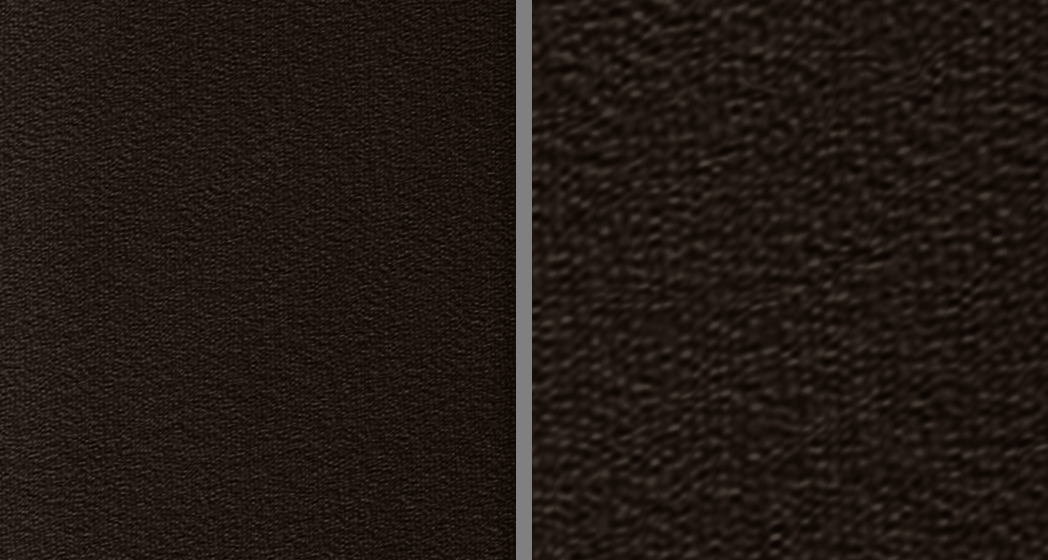
Left: the whole. Right: its middle third, enlarged.
This texture is drawn by a WebGL 2 fragment shader. Its source:

```glsl
#version 300 es
precision highp float;

uniform vec2 u_resolution;
out vec4 fragColor;

// Frequencies are counted per canvas height.
const vec2 THREADS = vec2(112.0, 118.0);
const vec2 GRAIN = vec2(168.0, 216.0);
const float GRAIN_SLANT = 0.22;
const float STITCH_SLANT = 0.35;
const float STITCH_JITTER = 0.55;
const float WANDER = 1.1;
const float STITCH_DEPTH = 0.72;
const float RIB_DEPTH = 0.26;
const float RELIEF = 2.3;
const float BODY = 1.0;
const float PATCH_DEPTH = 0.15;
const float SIDE_LIGHT = 0.65;
const float EDGE_SHADE = 0.6;

const vec3 PIT = vec3(0.045, 0.022, 0.010);
const vec3 SHADE = vec3(0.08, 0.05, 0.03);
const vec3 CLOTH = vec3(0.13, 0.09, 0.07);
const vec3 LIT = vec3(0.17, 0.13, 0.11);
const vec3 GLINT = vec3(0.23, 0.20, 0.17);
const vec3 SPARK = vec3(0.29, 0.26, 0.23);

const float PI = 3.1415927;
const float TAU = 6.2831853;

float hash(vec2 cell) {
    return fract(sin(dot(cell, vec2(127.1, 311.7))) * 43758.5453);
}

// Smooth value noise centred on zero.
float noise(vec2 p) {
    vec2 cell = floor(p);
    vec2 f = fract(p);
    f = f * f * (3.0 - 2.0 * f);
    float low = mix(hash(cell), hash(cell + vec2(1.0, 0.0)), f.x);
    float high = mix(hash(cell + vec2(0.0, 1.0)), hash(cell + vec2(1.0, 1.0)), f.x);
    return mix(low, high, f.y) - 0.5;
}

// Short fibres that rise gently to the right.
float fibre(vec2 p) {
    return noise(vec2(p.x, p.y - GRAIN_SLANT * p.x) * GRAIN);
}

// Columns of short slanted stitches, fading into the groove between columns.
float stitches(vec2 p) {
    vec2 wander = vec2(noise(p * vec2(30.0, 24.0)),
                       noise(p * vec2(36.0, 48.0) + 31.0));
    vec2 thread = p * THREADS + wander * WANDER;
    float column = floor(thread.x);
    float across = fract(thread.x);
    float jitter = hash(vec2(column, 3.0)) - 0.5
                 + 1.4 * noise(vec2(column * 5.0 + 0.5, thread.y * 0.4));
    float phase = thread.y - STITCH_SLANT * (across - 0.5) + STITCH_JITTER * jitter;
    float profile = sqrt(sin(PI * across) + 0.001);
    return STITCH_DEPTH * cos(TAU * phase) * profile - RIB_DEPTH * cos(TAU * across);
}

// Brightness of the weave, with a spread of about one.
float weaveTone(vec2 p) {
    // Light from above catches the upper flank of each fibre.
    vec2 light = vec2(0.12, 0.42) / GRAIN;
    float relief = fibre(p - light) - fibre(p + light);
    float body = noise(p * GRAIN + 57.0);
    return RELIEF * relief + BODY * body + stitches(p);
}

// Broad light falling from the left, with faint patches.
float lightTone(vec2 p, vec2 uv) {
    float side = SIDE_LIGHT * (0.45 - uv.x) + 0.25 * (1.0 - smoothstep(0.0, 0.2, uv.x));
    float edge = EDGE_SHADE * smoothstep(0.95, 1.0, uv.x);
    float patches = noise(p * 7.0 + 13.0) + 0.6 * noise(p * vec2(20.0, 15.0) + 5.0);
    return side - edge + PATCH_DEPTH * patches;
}

vec3 clothColour(float tone) {
    vec3 colour = mix(PIT, SHADE, clamp((tone + 2.1) / 1.15, 0.0, 1.0));
    colour = mix(colour, CLOTH, clamp(tone + 0.95, 0.0, 1.0));
    colour = mix(colour, LIT, clamp((tone - 0.05) / 0.81, 0.0, 1.0));
    colour = mix(colour, GLINT, clamp((tone - 0.86) / 0.84, 0.0, 1.0));
    return mix(colour, SPARK, clamp((tone - 1.7) / 1.1, 0.0, 1.0));
}

void main() {
    vec2 uv = gl_FragCoord.xy / u_resolution;
    vec2 p = gl_FragCoord.xy / u_resolution.y;
    float tone = weaveTone(p) + lightTone(p, uv);
    fragColor = vec4(clothColour(tone), 1.0);
}
```
